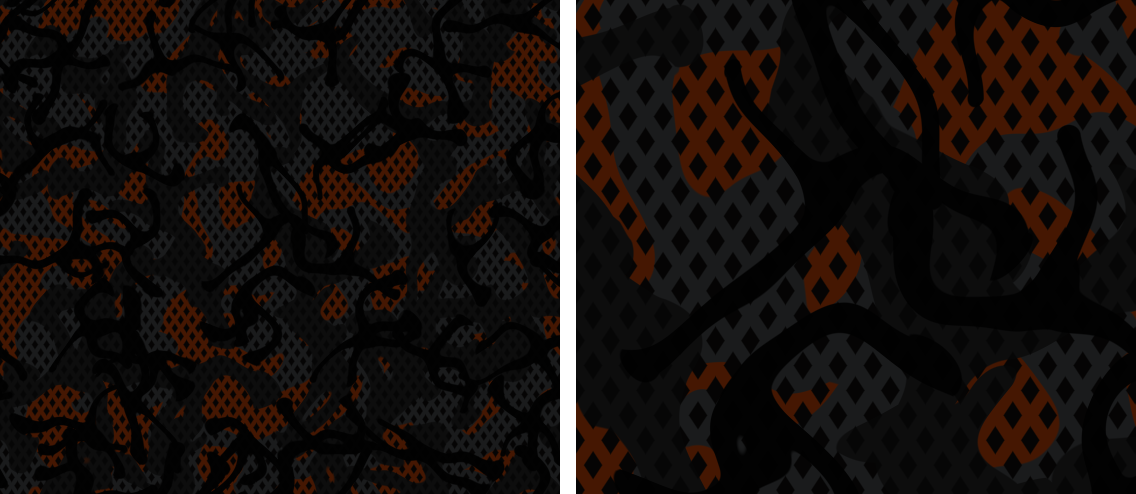
Left, the full canvas; right, a detail of the centre.
A Shadertoy shader for this pattern:

```glsl
// Dark camouflage: layers of curled, branching blobs in charcoal and black
// over burnt orange, pierced by a staggered lattice of small rhombi.
// Each blob is a hub with swirling arms, scattered on a jittered grid.

const float TAU = 6.2831853;

vec3 hash3(vec3 p) {
    p = fract(p * vec3(0.1031, 0.1030, 0.0973));
    p += dot(p, p.yxz + 33.33);
    return fract((p.xxy + p.yxx) * p.zyx);
}

float smoothMin(float a, float b, float k) {
    float h = max(k - abs(a - b), 0.0) / k;
    return min(a, b) - 0.25 * h * h * k;
}

// Layered sines bend the arms into irregular wiggles
vec2 warp(vec2 p, float seed) {
    p += 0.016 * sin(p.yx * vec2(25.0, 22.0) + seed * vec2(1.7, 2.9));
    return p + 0.005 * sin(p.yx * vec2(63.0, 71.0) + seed * vec2(4.1, 0.6));
}

// One arm: a capsule in swirled space, narrow at the neck, varied at the tip
float armDistance(vec2 p, float angle, float len, float curl, float width, float tip) {
    float reach = min(length(p) / len, 1.0);
    float a = angle + curl * reach;
    vec2 q = vec2(cos(a) * p.x + sin(a) * p.y, cos(a) * p.y - sin(a) * p.x);
    q.y *= inversesqrt(1.0 + curl * curl * reach * reach);
    float t = clamp(q.x / len, 0.0, 1.0);
    return length(q - vec2(t * len, 0.0)) - width * (1.2 - 1.9 * t + tip * t * t);
}

// Nearest branching blob; the result is in canvas heights
float blobLayer(vec2 p, float cellSize, float width, float seed) {
    p = warp(p, seed) / cellSize + seed * 3.37;
    vec2 cell = floor(p);
    float nearest = 1e3;
    for (int y = -1; y <= 1; y++)
    for (int x = -1; x <= 1; x++) {
        vec2 id = cell + vec2(x, y);
        vec3 h = hash3(vec3(id + 50.0, seed));
        vec2 local = p - id - 0.5 - 0.6 * (h.xy - 0.5);
        float arms = 3.0 + floor(h.z * 2.6);
        float blob = 1e3;
        for (float i = 0.0; i < 5.0; i++) {
            if (i >= arms) break;
            vec3 r = hash3(vec3(id + 90.0, seed + 11.0 * (i + 1.0)));
            float angle = TAU * (h.x * 3.0 + (i + 0.6 * r.x) / arms);
            float d = armDistance(local, angle, mix(0.4, 0.8, r.y),
                                  2.8 * (r.z - 0.5), width,
                                  mix(1.1, 2.1, fract(r.x * 7.0 + r.y)));
            blob = smoothMin(blob, d, 0.6 * width);
        }
        nearest = min(nearest, blob);
    }
    return nearest * cellSize;
}

// Staggered rhombi: two interleaved lattices, negative inside
float rhombusLattice(vec2 p) {
    vec2 q = p / vec2(0.0236, 0.0336);
    vec2 a = abs(fract(q) - 0.5);
    vec2 b = abs(fract(q + 0.5) - 0.5);
    vec2 slope = vec2(3.8, 3.55);
    return (min(dot(a, slope), dot(b, slope)) - 1.0) * 0.0052;
}

void mainImage(out vec4 fragColor, in vec2 fragCoord) {
    vec2 p = fragCoord / iResolution.y;
    float soft = 0.9 / iResolution.y;

    // Ground and the two charcoal layers
    vec3 color = vec3(0.272, 0.092, 0.008);
    float grey = smoothstep(soft, -soft, blobLayer(p, 0.21, 0.165, 3.0));
    color = mix(color, vec3(0.102, 0.106, 0.110), grey);
    float charcoal = smoothstep(soft, -soft, blobLayer(p, 0.21, 0.12, 7.0));
    color = mix(color, vec3(0.050, 0.050, 0.051), charcoal);

    // Perforations, fainter on the charcoal
    float hole = smoothstep(soft, -soft, rhombusLattice(p));
    color = mix(color, mix(vec3(0.018, 0.015, 0.014), vec3(0.025), charcoal), hole);

    // Black tendrils on top
    float tendril = smoothstep(soft, -soft, blobLayer(p, 0.19, 0.066, 13.0));
    color = mix(color, vec3(0.006 - 0.004 * hole), tendril);

    fragColor = vec4(color, 1.0);
}
```
